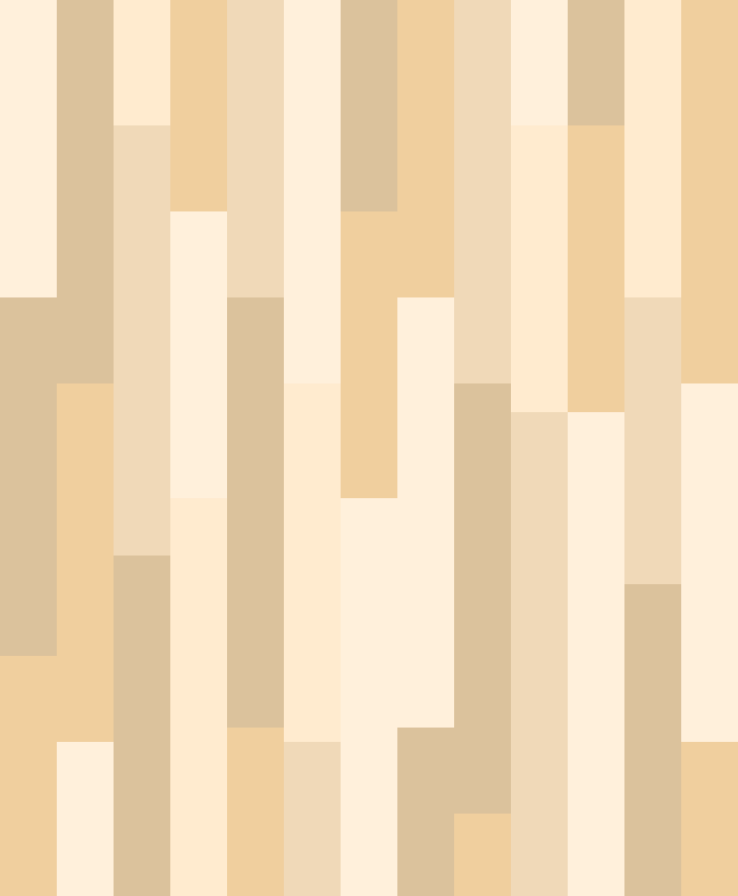
Reproduce this pattern procedurally as a WebGL 2 fragment shader.

```glsl
#version 300 es
precision highp float;
// Upright wooden planks in thirteen flat columns of cream, gold and tan.

uniform vec2 u_resolution;
out vec4 fragColor;

float hash(vec2 p) {
    return fract(sin(dot(p, vec2(127.1, 311.7))) * 43758.5453);
}

// Picks a wood tone; each threshold gap is that tone's share of the area.
vec3 woodTone(float pick) {
    if (pick < 0.28) return vec3(0.94, 0.81, 0.62); // gold
    if (pick < 0.40) return vec3(0.94, 0.85, 0.72); // beige
    if (pick < 0.63) return vec3(1.00, 0.94, 0.86); // cream
    if (pick < 0.85) return vec3(0.86, 0.76, 0.61); // tan
    return vec3(1.00, 0.92, 0.81);                  // pale
}

// Even steps keep the shares balanced, a little jitter breaks the order.
vec3 plankColor(float column, float row) {
    float jitter = 0.06 * (hash(vec2(column, row)) - 0.5);
    return woodTone(fract(column * 3.0 / 13.0 + row * 0.382 + 0.45 + jitter));
}

// Three planks stacked from the top, parted by two cuts.
vec3 columnColor(float column, float depth, float pixel) {
    float level = floor(4.0 * fract(column * 0.25 + 0.5 + 0.4 * hash(vec2(column, 7.0))));
    float upperCut = 0.14 + 0.096 * level;
    float plankLength = 0.32 + 0.08 * floor(3.0 * hash(vec2(column, 19.0)));
    vec3 color = plankColor(column, 0.0);
    for (int i = 0; i < 2; i++) {
        float cut = upperCut + float(i) * plankLength;
        float below = clamp((depth - cut) / pixel + 0.5, 0.0, 1.0);
        color = mix(color, plankColor(column, float(i + 1)), below);
    }
    return color;
}

void main() {
    vec2 uv = gl_FragCoord.xy / u_resolution;
    float depth = 1.0 - uv.y;
    float x = uv.x * 13.0;

    // Blend the two columns that meet at the nearest seam.
    float seam = floor(x + 0.5);
    float pixelX = 13.0 / u_resolution.x;
    float pixelY = 1.0 / u_resolution.y;
    float side = clamp((x - seam) / pixelX + 0.5, 0.0, 1.0);
    vec3 left = columnColor(seam - 1.0, depth, pixelY);
    vec3 right = columnColor(seam, depth, pixelY);
    fragColor = vec4(mix(left, right, side), 1.0);
}
```
